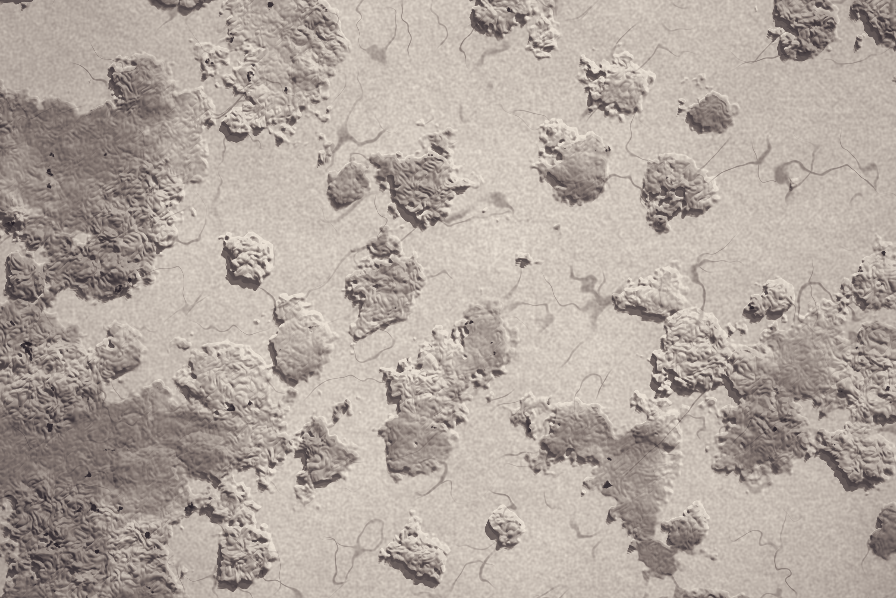
Give the GLSL for this texture, as a WebGL 1 fragment shader.

```glsl
precision highp float;
// Weathered plaster wall: pale smooth skin, crumbling brown patches, lumps, pits and cracks.
uniform vec2 u_resolution;

const vec2 TO_LIGHT = vec2(0.45, 0.89);

vec2 hash2(vec2 cell) {
  vec3 h = fract(cell.xyx * vec3(0.1031, 0.1030, 0.0973));
  h += dot(h, h.yzx + 33.33);
  return fract((h.xx + h.yz) * h.zy);
}

float corner(vec2 cell, vec2 offset, vec2 f) {
  return dot(hash2(cell + offset) * 2.0 - 1.0, f - offset);
}

// Gradient noise, roughly -0.7 to 0.7
float noise(vec2 p) {
  p += 40.0;
  vec2 i = floor(p), f = p - i;
  vec2 w = f * f * f * (f * (f * 6.0 - 15.0) + 10.0);
  return mix(mix(corner(i, vec2(0.0, 0.0), f), corner(i, vec2(1.0, 0.0), f), w.x),
             mix(corner(i, vec2(0.0, 1.0), f), corner(i, vec2(1.0, 1.0), f), w.x), w.y);
}

float fbm(vec2 p) {
  float sum = 0.0, amp = 1.0;
  for (int i = 0; i < 4; i++) {
    sum += amp * noise(p);
    p = mat2(1.6, 1.2, -1.2, 1.6) * p + 5.3;
    amp *= 0.55;
  }
  return sum;
}

// Scattered blisters: 1 at a centre, falling to 0 at the rim
float blisters(vec2 p) {
  vec2 g = p * 6.5 + 20.0;
  vec2 base = floor(g);
  float best = -1.0;
  for (int y = -1; y <= 1; y++) {
    for (int x = -1; x <= 1; x++) {
      vec2 cell = base + vec2(float(x), float(y));
      vec2 kind = hash2(cell + 71.0);
      float radius = mix(0.2, 0.52, kind.x);
      float dome = 1.0 - length(g - cell - 0.15 - 0.7 * hash2(cell)) / radius;
      best = max(best, kind.y > 0.42 ? dome : -1.0);
    }
  }
  return best;
}

// Left side and foot of the wall are the most decayed
float decay(vec2 p) {
  return 0.32 * smoothstep(0.6, 0.05, p.x) + 0.2 * smoothstep(0.65, 0.2, p.y);
}

// x: coverage by broken plaster, y: dome of the blister
vec2 damage(vec2 p) {
  float ragged = fbm(p * 17.0);
  vec2 q = p + 0.035 * vec2(ragged, noise(p * 15.0 + 9.0));
  float dome = blisters(q);
  float broad = fbm(q * 2.9 + 3.1) + decay(p) - 0.28;
  float edge = max(broad, 0.45 * dome + 0.12 * broad) + 0.32 * ragged + 0.15 * noise(p * 70.0);
  return vec2(smoothstep(-0.03, 0.1, edge), clamp(dome, 0.0, 1.0));
}

// Surface height in canvas units
float relief(vec2 p) {
  vec2 d = damage(p);
  vec2 q = p + 0.012 * vec2(noise(p * 32.0), noise(p * 28.0 + 6.0));
  float lumps = abs(noise(q * 21.0)) + 0.6 * abs(noise(q * 47.0 + 4.0))
              + 0.42 * abs(noise(q * 98.0 + 8.0));
  float rough = mix(0.45, 1.6, smoothstep(-0.2, 0.2, noise(p * 6.0 + 17.0)));
  float skin = 0.0022 * fbm(p * 19.0 + 7.0) + 0.0005 * noise(p * 120.0);
  return skin + d.x * (0.003 + 0.014 * d.y * (2.0 - d.y) + 0.018 * rough * lumps);
}

// Fine broken lines along the zero contour of warped noise
float cracks(vec2 p) {
  vec2 q = p + 0.03 * noise(p * 14.0 + 2.0) + 0.016 * noise(p * 42.0);
  float wide = 1.0 - smoothstep(0.002, 0.014, abs(noise(q * 6.0 + 11.0)));
  float fine = 1.0 - smoothstep(0.002, 0.022, abs(noise(q * 11.0 + 27.0)));
  float gaps = smoothstep(-0.05, 0.15, noise(p * 9.0 + 31.0));
  return max(wide, 0.7 * fine) * gaps;
}

// Warm grey ramp indexed by its red value
vec3 plasterColour(float tone) {
  vec3 pit = vec3(0.12, 0.10, 0.13);
  vec3 earth = vec3(0.50, 0.45, 0.43);
  vec3 chalk = vec3(0.82, 0.78, 0.74);
  vec3 low = mix(pit, earth, clamp((tone - 0.12) / 0.38, 0.0, 1.0));
  return mix(low, chalk, clamp((tone - 0.50) / 0.32, 0.0, 1.3));
}

void main() {
  vec2 p = gl_FragCoord.xy / u_resolution.y;
  float broken = damage(p).x;
  float height = relief(p);

  // Raking light and short cast shadows
  float slope = (height - relief(p + TO_LIGHT * 0.003)) / 0.003;
  float blocked = 0.0;
  for (int i = 1; i <= 4; i++) {
    float reach = 0.004 * float(i);
    blocked = max(blocked, relief(p + TO_LIGHT * reach) - height - 0.6 * reach);
  }
  float shadow = smoothstep(0.0, 0.006, blocked);

  // Pale skin, brown stained patches, fine grain
  float stain = smoothstep(-0.15, 0.35, fbm(p * 4.0 + 23.0) + 0.6 * decay(p));
  float tone = 0.825 + 0.06 * fbm(p * 3.0 + 50.0);
  tone = mix(tone, mix(0.75, 0.56, stain), broken);
  tone += 0.21 * clamp(slope, -1.3, 0.7);
  tone += 0.11 * noise(p * 190.0) + 0.06 * noise(p * 85.0);
  tone -= 0.2 * cracks(p) * (1.0 - 0.5 * broken);

  // Shadows, small deep pits and darker corners
  float pit = broken * smoothstep(0.5, 0.62, fbm(p * 30.0 + 13.0) + 0.2 * noise(p * 5.0 + 3.0));
  tone = mix(tone, 0.27, 0.7 * shadow);
  tone = mix(tone, 0.12, 0.8 * pit);
  vec2 off = p - vec2(0.8, 0.58);
  tone *= 1.0 - 0.2 * dot(off, off);

  gl_FragColor = vec4(plasterColour(tone), 1.0);
}
```
